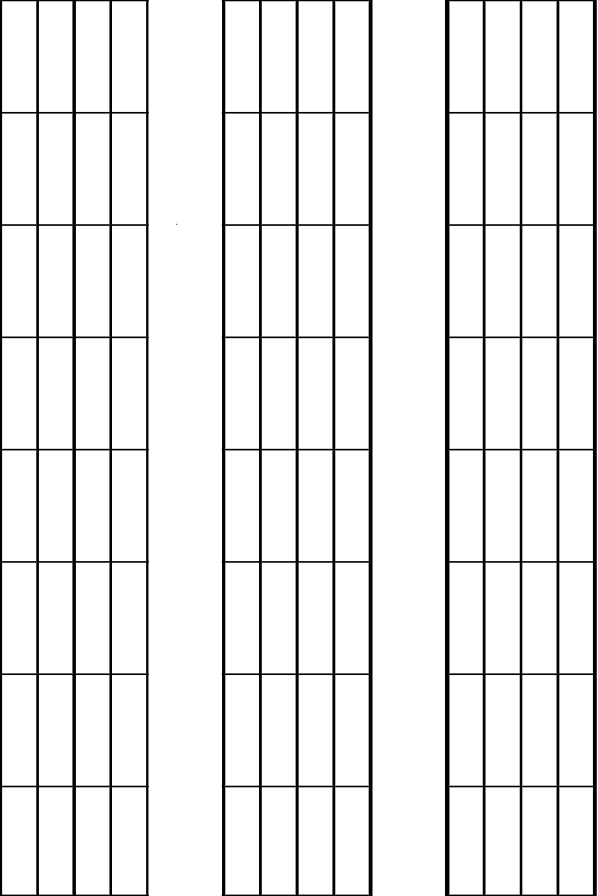
Write a WebGL 1 fragment shader that draws this pattern.

```glsl
precision highp float;
// Three tall panels of ruled cells, black hairlines on white, with uneven stroke weights.

uniform vec2 u_resolution;

const vec2 SHEET = vec2(512.0, 768.0); // canvas size in drawing units
const vec3 PAPER = vec3(1.0);
const vec3 INK = vec3(0.005);
const float ROW_PITCH = 96.25;
const float ROW_WEIGHT = 1.4;

float hash(vec2 p) {
  return fract(sin(dot(p, vec2(127.1, 311.7))) * 43758.5453);
}

// Share of a pixel centred at x that lies between lo and hi.
float coverage(float x, float lo, float hi, float pixel) {
  float overlap = min(x + 0.5 * pixel, hi) - max(x - 0.5 * pixel, lo);
  return clamp(overlap / pixel, 0.0, 1.0);
}

float stroke(float x, float centre, float weight, float pixel) {
  return coverage(x, centre - 0.5 * weight, centre + 0.5 * weight, pixel);
}

// Outer and middle rules are heavier in some panels than in others.
float ruleWeight(float panel, float rule) {
  if (rule < 0.5) return 1.8 + 1.0 * panel;
  if (rule > 3.5) return min(2.0 + 1.5 * panel, 3.3);
  if (rule > 1.5 && rule < 2.5) return 3.0 - 0.4 * panel;
  return 2.2 + 0.3 * hash(vec2(panel, rule));
}

// Eight rows of cells; the last row is cut short by the bottom edge.
float rows(float depth, float pixel) {
  float ink = 0.0;
  for (int i = 0; i < 9; i++) {
    float centre = min(0.4 + ROW_PITCH * float(i), SHEET.y - 0.5);
    ink = max(ink, stroke(depth, centre, ROW_WEIGHT, pixel));
  }
  return ink;
}

// Five upright rules joined by the row lines.
float panelInk(float x, float panel, float rowInk, float pixel) {
  float left = 0.9 + 190.2 * panel + 0.4 * panel * panel;
  float pitch = 31.3 + 0.15 * panel;
  float ink = rowInk * coverage(x, left - 1.6, left + 4.0 * pitch + 1.4, pixel);
  for (int i = 0; i < 5; i++) {
    float rule = float(i);
    float weight = ruleWeight(panel, rule);
    ink = max(ink, stroke(x, left + rule * pitch, weight, pixel));
  }
  return ink;
}

void main() {
  vec2 pixel = SHEET / u_resolution;
  vec2 p = gl_FragCoord.xy * pixel;
  float depth = SHEET.y - p.y;

  float rowInk = rows(depth, pixel.y);
  float ink = 0.0;
  for (int i = 0; i < 3; i++) {
    ink = max(ink, panelInk(p.x, float(i), rowInk, pixel.x));
  }

  // A stray speck in the first gap.
  float speck = stroke(p.x, 151.3, 1.0, pixel.x) * stroke(depth, 192.3, 1.0, pixel.y);
  ink = max(ink, 0.7 * speck);

  gl_FragColor = vec4(mix(PAPER, INK, ink), 1.0);
}
```
